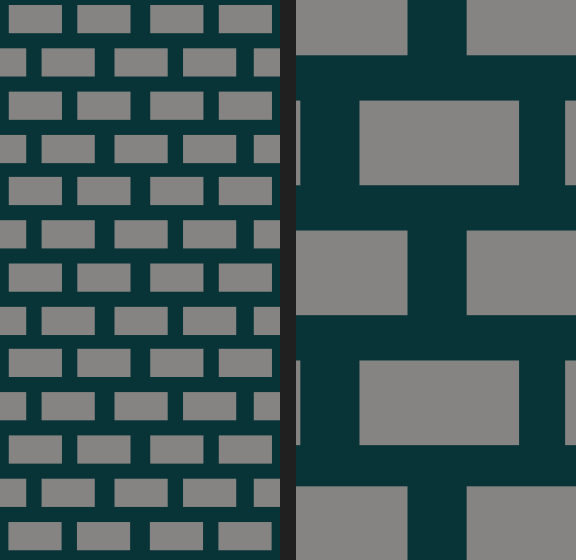
Left, the full canvas; right, a detail of the centre.
Give the GLSL for this pattern, as a WebGL 1 fragment shader.

```glsl
precision highp float;

uniform vec2 u_resolution;

// Lengths are fractions of the canvas width, with y running down from the top.
const vec3 MORTAR = vec3(0.030, 0.200, 0.215);
const vec3 BRICK = vec3(0.520, 0.518, 0.508);
const vec2 HALF_BRICK = vec2(0.0950, 0.0504);
const float WALL_PERIOD = 1.0026;
const float COLUMN_PITCH = 0.2526;
const float PAIR_SLIP = 0.0078;
const float COURSE_PITCH = 0.1547;
const float BAND_SLIP = 0.0049;

// Signed offset to the nearest repeat of a centre
float wrapped(float offset, float period) {
  return mod(offset + 0.5 * period, period) - 0.5 * period;
}

// Antialiased coverage of a box centred on the origin
float boxCoverage(vec2 p, vec2 halfSize, vec2 pixel) {
  vec2 cover = clamp((halfSize - abs(p)) / pixel + 0.5, 0.0, 1.0);
  return cover.x * cover.y;
}

// Bricks come in pairs, with a wider joint between the pairs
float columnCentre(float column) {
  return COLUMN_PITCH * column - PAIR_SLIP * mod(column, 2.0);
}

// Every fourth course sits slightly closer to the one above
float courseCentre(float course) {
  return 0.0682 + COURSE_PITCH * course
    - BAND_SLIP * floor(min(course, 11.0) / 4.0);
}

// Alternate courses are shifted by half a brick pitch
float courseStart(float course) {
  return mix(0.1263, -0.0013, mod(course, 2.0))
    - 0.0013 * step(12.0, course);
}

float brickRow(vec2 p, float course, vec2 pixel) {
  float mask = 0.0;
  float y = p.y - courseCentre(course);
  float start = courseStart(course);
  for (int i = 0; i < 4; i++) {
    float x = wrapped(p.x - start - columnCentre(float(i)), WALL_PERIOD);
    mask = max(mask, boxCoverage(vec2(x, y), HALF_BRICK, pixel));
  }
  return mask;
}

void main() {
  vec2 uv = gl_FragCoord.xy / u_resolution;
  vec2 p = vec2(uv.x, 2.0 * (1.0 - uv.y));
  vec2 pixel = vec2(1.0, 2.0) / u_resolution;

  float bricks = 0.0;
  for (int i = 0; i < 13; i++) {
    bricks = max(bricks, brickRow(p, float(i), pixel));
  }
  gl_FragColor = vec4(mix(MORTAR, BRICK, bricks), 1.0);
}
```
